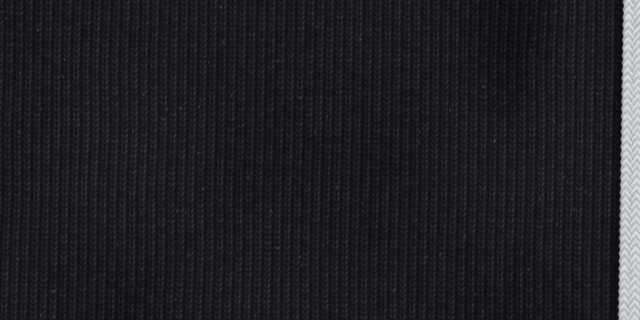
This texture is drawn by a Shadertoy shader. Its source:

```glsl
// Charcoal jersey knit with fine vertical wales and a pale braided tape along the right side.

float hash(vec2 p) {
    return fract(sin(dot(p, vec2(12.9898, 78.233))) * 43758.5453);
}

float noise(vec2 p) {
    vec2 i = floor(p), f = fract(p);
    f = f * f * (3.0 - 2.0 * f);
    return mix(mix(hash(i), hash(i + vec2(1, 0)), f.x),
               mix(hash(i + vec2(0, 1)), hash(i + vec2(1, 1)), f.x), f.y);
}

// Height of the looped yarn: 66 wales across, 60 courses down
float knitHeight(vec2 p) {
    p.x -= 0.016 * p.y + 0.006 * (noise(p * vec2(3.0, 5.0)) - 0.5);
    float wale = p.x * 33.0;
    float column = floor(wale);
    float across = fract(wale) - 0.5;

    // The two legs of each loop form a V; the right one stands higher
    float course = p.y * 60.0 - abs(across) * 1.5 + 0.35 * hash(vec2(column, 3.0));
    float along = fract(course) - 0.5;
    float rightLeg = smoothstep(-0.12, 0.12, across);
    float leg = exp(-pow((abs(across) - 0.2) / 0.16, 2.0));
    float bead = 0.35 + 0.65 * pow(cos(along * 3.14159), 2.0);
    float jitter = 0.7 + 0.6 * hash(vec2(column, floor(course)));
    return leg * bead * jitter * mix(0.6, 1.0, rightLeg);
}

// Soft folds, with a dark hollow at the upper right and a lit ridge beside it
float foldLight(vec2 p) {
    float light = 0.88 + 0.24 * noise(p * vec2(2.5, 2.0) + 4.0);
    light -= 0.22 * exp(-dot((p - vec2(1.6, 0.85)) * vec2(8.0, 3.0), (p - vec2(1.6, 0.85)) * vec2(8.0, 3.0)));
    light += 0.14 * exp(-pow((p.x - 1.79) * 9.0, 2.0)) * smoothstep(0.2, 0.9, p.y);
    return light;
}

vec3 jerseyColor(vec2 p) {
    float height = knitHeight(p);
    float fuzz = noise(p * vec2(150.0, 170.0)) - 0.5;
    vec3 color = mix(vec3(0.072, 0.070, 0.080), vec3(0.187, 0.179, 0.196), clamp(height, 0.0, 1.1));
    color = color * foldLight(p) + 0.028 * fuzz;

    // Sparse pale lint
    vec2 grid = p * 28.0, cell = floor(grid);
    vec2 center = 0.2 + 0.6 * vec2(hash(cell + 7.0), hash(cell + 19.0));
    float lint = 1.0 - smoothstep(0.04, 0.14, length((fract(grid) - center) * vec2(1.0, 0.7)));
    return color + 0.10 * lint * step(0.95, hash(cell + 31.0));
}

// Two columns of slanted ribs, 42 rows down
vec3 tapeColor(vec2 p, float inset) {
    float column = inset / 0.034;
    float across = fract(column) - 0.5;
    float row = p.y * 42.0 + abs(across) * 1.8 + 0.5 * floor(column);
    float rib = 0.5 + 0.5 * cos(6.28318 * row);
    float groove = smoothstep(0.32, 0.5, abs(across));
    float light = 0.73 + 0.13 * rib - 0.06 * groove;
    light += 0.06 * (noise(p * vec2(110.0, 130.0)) - 0.5);
    light *= mix(0.84, 1.0, smoothstep(0.0, 0.014, inset));
    return light * vec3(0.985, 1.0, 1.02);
}

void mainImage(out vec4 fragColor, in vec2 fragCoord) {
    vec2 p = fragCoord / iResolution.y;
    float pixel = 1.0 / iResolution.y;

    // The tape edge leans slightly and ripples with its ribs
    float edge = 1.932 + 0.016 * p.y + 0.0015 * sin(p.y * 264.0);
    float inset = p.x - edge;

    // Cloth, darkened in the crease beside the tape
    vec3 color = jerseyColor(p);
    color *= 1.0 - 0.5 * smoothstep(-0.035, 0.0, inset);

    color = mix(color, tapeColor(p, inset), smoothstep(-pixel, pixel, inset));
    fragColor = vec4(clamp(color, 0.0, 1.0), 1.0);
}
```
